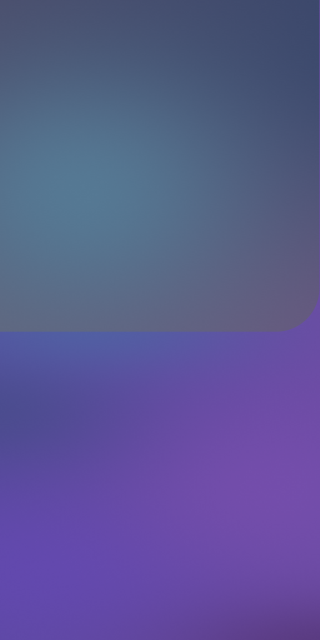
This background is drawn by a WebGL 2 fragment shader. Its source:

```glsl
#version 300 es
precision highp float;
// A slate-teal glass panel with one rounded corner over a violet backdrop.
// Both surfaces are linear gradients layered with soft Gaussian glows;
// a rounded-box distance separates them and a faint grain finishes it.

uniform vec2 u_resolution;
out vec4 outColor;

// Panel shape, in canvas widths
const float PANEL_BOTTOM = 0.9635;
const float PANEL_RIGHT = 0.998;
const float PANEL_RADIUS = 0.135;
const float GRAIN = 0.004;

// Panel colours
const vec3 SLATE_LEFT = vec3(0.29, 0.30, 0.42);
const vec3 SLATE_RIGHT = vec3(0.235, 0.28, 0.42);
const vec3 ASH_LEFT = vec3(0.385, 0.385, 0.48);
const vec3 ASH_RIGHT = vec3(0.405, 0.345, 0.495);
const vec3 TEAL = vec3(0.335, 0.48, 0.585);

// Backdrop colours
const vec3 PURPLE_LEFT = vec3(0.365, 0.285, 0.64);
const vec3 PURPLE_RIGHT = vec3(0.42, 0.295, 0.64);
const vec3 BLUE = vec3(0.30, 0.40, 0.64);
const vec3 NAVY = vec3(0.27, 0.30, 0.53);
const vec3 ORCHID = vec3(0.46, 0.305, 0.675);
const vec3 INDIGO = vec3(0.39, 0.285, 0.70);
const vec3 PLUM = vec3(0.33, 0.21, 0.46);

float hash(vec2 p) {
    return fract(sin(dot(p, vec2(127.1, 311.7))) * 43758.5453);
}

// Elliptical falloff: 1 at the centre, 1/e at the given radii
float glow(vec2 uv, vec2 center, vec2 radii) {
    vec2 d = (uv - center) / radii;
    return exp(-dot(d, d));
}

// Signed distance to a corner open towards the left and the top
float cornerDistance(vec2 p) {
    vec2 q = vec2(p.x - PANEL_RIGHT, PANEL_BOTTOM - p.y) + PANEL_RADIUS;
    return length(max(q, 0.0)) + min(max(q.x, q.y), 0.0) - PANEL_RADIUS;
}

vec3 panelColor(vec2 uv) {
    vec3 top = mix(SLATE_LEFT, SLATE_RIGHT, uv.x);
    vec3 bottom = mix(ASH_LEFT, ASH_RIGHT, uv.x);
    vec3 color = mix(bottom, top, smoothstep(0.44, 0.92, uv.y));
    return mix(color, TEAL, 0.95 * glow(uv, vec2(0.25, 0.70), vec2(0.54, 0.205)));
}

vec3 backdropColor(vec2 uv) {
    vec3 color = mix(PURPLE_LEFT, PURPLE_RIGHT, uv.x);
    color = mix(color, INDIGO, 0.7 * glow(uv, vec2(0.15, 0.11), vec2(0.5, 0.12)));
    color = mix(color, ORCHID, 0.85 * glow(uv, vec2(0.85, 0.24), vec2(0.45, 0.14)));
    color = mix(color, NAVY, 0.75 * glow(uv, vec2(-0.06, 0.36), vec2(0.45, 0.10)));
    color = mix(color, BLUE, 0.75 * glow(uv, vec2(0.28, 0.49), vec2(0.5, 0.075)));
    return mix(color, PLUM, 0.8 * glow(uv, vec2(1.05, -0.02), vec2(0.5, 0.08)));
}

void main() {
    vec2 uv = gl_FragCoord.xy / u_resolution;
    vec2 p = gl_FragCoord.xy / u_resolution.x;

    // Composite the panel with an antialiased edge
    float edge = 0.75 / u_resolution.x;
    float panel = 1.0 - smoothstep(-edge, edge, cornerDistance(p));
    vec3 color = mix(backdropColor(uv), panelColor(uv), panel);

    // Fine grain on a grid fixed to the canvas
    color += GRAIN * (hash(floor(p * 256.0)) - 0.5);
    outColor = vec4(color, 1.0);
}
```
